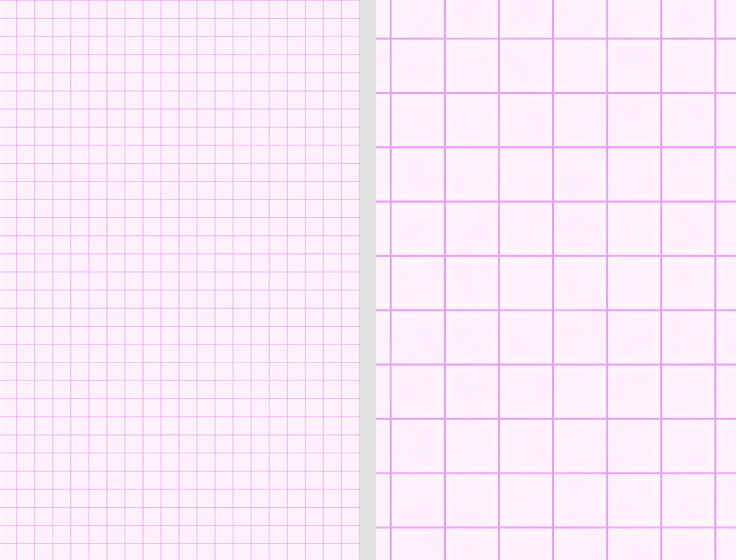
Left: the whole. Right: its middle third, enlarged.
A Shadertoy shader for this pattern:

```glsl
// Pale pink graph paper with fine orchid grid lines and faint uneven ink.
#define CELLS vec2(19.97, 30.93)      // cells across and down
#define ANCHOR vec2(0.998, 0.9993)    // a grid crossing near the top right
#define LINE_WIDTH 0.036              // in cells
#define SOFTNESS 1.1                  // edge filter, in output samples
#define INK_VARIATION 0.30
#define HALO_STRENGTH 0.85
#define PAPER vec3(1.0, 0.94, 0.99)
#define LIGHT_PAPER vec3(1.0, 0.965, 0.98)
#define INK_ACROSS vec3(0.90, 0.63, 0.94)
#define INK_DOWN vec3(0.87, 0.64, 0.92)

float hash(vec2 p) {
    vec3 q = fract(p.xyx * vec3(0.1031, 0.1030, 0.0973));
    q += dot(q, q.yzx + 33.33);
    return fract((q.x + q.y) * q.z);
}

float noise(vec2 p) {
    vec2 i = floor(p), f = fract(p);
    f = f * f * (3.0 - 2.0 * f);
    return mix(mix(hash(i), hash(i + vec2(1, 0)), f.x),
               mix(hash(i + vec2(0, 1)), hash(i + vec2(1, 1)), f.x), f.y);
}

// Share of the filter footprint covered by a line centred at zero
vec2 lineCoverage(vec2 dist, vec2 footprint) {
    vec2 nearEdge = max(dist - 0.5 * footprint, vec2(-0.5 * LINE_WIDTH));
    vec2 farEdge = min(dist + 0.5 * footprint, vec2(0.5 * LINE_WIDTH));
    return max(farEdge - nearEdge, 0.0) / footprint;
}

// Ink density of one line, changing slowly along its length
float inkDensity(float index, float along, float seed) {
    float perLine = hash(vec2(index + 60.0, seed));
    float drift = noise(vec2(along * 0.7 + 40.0, index * 7.0 + seed));
    return 1.0 + INK_VARIATION * (0.6 * perLine + 0.4 * drift - 0.5) * 2.0;
}

void mainImage(out vec4 fragColor, in vec2 fragCoord) {
    vec2 uv = fragCoord / iResolution.xy;
    vec2 grid = (uv - ANCHOR) * CELLS;
    vec2 index = floor(grid + 0.5);
    vec2 dist = abs(grid - index);
    vec2 footprint = SOFTNESS * CELLS / iResolution.xy;

    // Paper: light margins beside the lines, plus soft mottling
    vec2 margin = smoothstep(0.04, 0.09, dist) * (1.0 - smoothstep(0.10, 0.17, dist));
    float mottle = noise(grid * 2.3 + 80.0);
    float halo = max(margin.x, margin.y) * smoothstep(0.1, 0.6, mottle);
    float leftFade = 1.0 - smoothstep(0.0, 0.025, uv.x);
    vec3 color = mix(PAPER, LIGHT_PAPER, HALO_STRENGTH * max(halo, leftFade));
    color += 0.006 * (noise(grid * 5.0 + 200.0) - 0.5);

    // Ruled lines: each direction has its own ink
    vec2 ink = lineCoverage(dist, footprint);
    ink.x *= inkDensity(index.x, grid.y, 3.0);
    ink.y *= inkDensity(index.y, grid.x, 17.0);
    color = mix(color, INK_DOWN, clamp(ink.x, 0.0, 1.0));
    color = mix(color, INK_ACROSS, clamp(ink.y, 0.0, 1.0));

    fragColor = vec4(clamp(color, 0.0, 1.0), 1.0);
}
```
